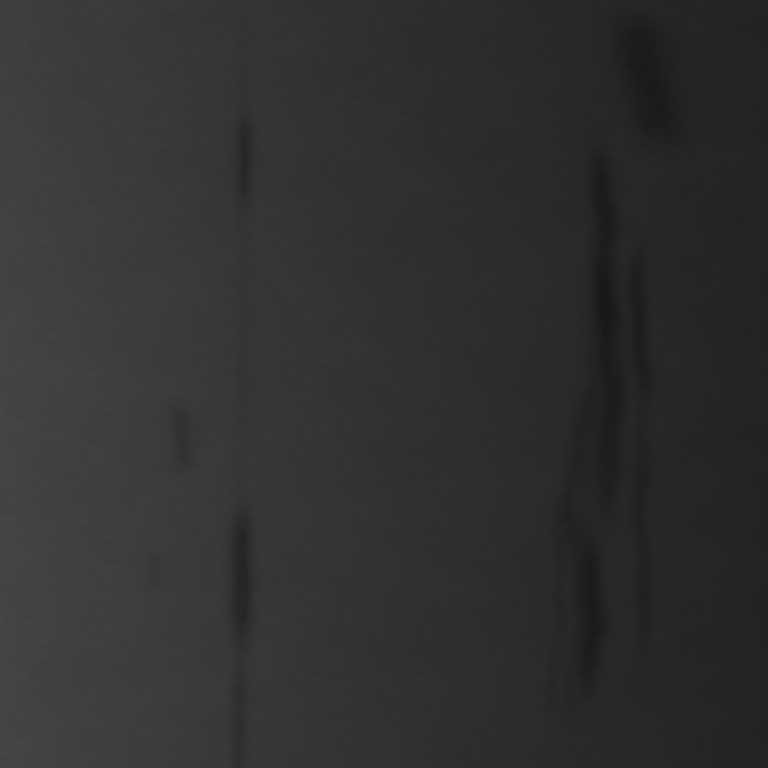
This texture is drawn by a three.js fragment shader. Its source:

```glsl
// Dark brushed grey surface, lit from the left, with soft vertical stains and faint grain.
#define LIT 0.267
#define FALLOFF 0.168
#define FALLOFF_CURVE 0.04
#define TOP_SHADE 0.02
#define STAIN_DEPTH 0.06
#define GRAIN_SCALE 80.0
#define GRAIN_DEPTH 0.010
#define MOTTLE_DEPTH 0.0025
#define STRAND_COUNT 6

varying vec2 vUv;

vec2 hash2(vec2 p) {
  vec2 q = vec2(dot(p, vec2(127.1, 311.7)), dot(p, vec2(269.5, 183.3)));
  return fract(sin(q) * 43758.5);
}

// Distance to the nearest scattered cell point
float cellular(vec2 p) {
  vec2 cell = floor(p);
  vec2 local = fract(p);
  float nearest = 2.0;
  for (int y = -1; y <= 1; y++) {
    for (int x = -1; x <= 1; x++) {
      vec2 offset = vec2(float(x), float(y));
      vec2 toPoint = offset + hash2(cell + offset) - local;
      nearest = min(nearest, dot(toPoint, toPoint));
    }
  }
  return sqrt(nearest);
}

// Layered sines, each turned and bent by the layer before
float mottle(vec2 p) {
  float sum = 0.0;
  float weight = 1.0;
  for (int i = 0; i < 5; i++) {
    sum += weight * sin(p.x + 1.3 * sin(p.y)) * cos(p.y + sin(p.x * 0.7));
    p = mat2(0.8, 0.6, -0.6, 0.8) * p * 1.8 + 2.7;
    weight *= 0.75;
  }
  return sum;
}

// Soft stain running from top to bottom, fading at both ends
float streak(vec2 p, vec2 top, vec2 bottom, float width) {
  float t = (p.y - bottom.y) / (top.y - bottom.y);
  float fade = smoothstep(0.0, 0.35, t) * (1.0 - smoothstep(0.7, 1.0, t));
  float across = (p.x - mix(bottom.x, top.x, t)) / width;
  return fade * exp(-across * across);
}

// Narrow broken line on the left with two small smudges
float leftStains(vec2 p) {
  float s = 0.17 * streak(p, vec2(0.318, 1.2), vec2(0.314, -0.2), 0.012);
  s += 0.65 * streak(p, vec2(0.319, 0.87), vec2(0.317, 0.71), 0.010);
  s += 1.05 * streak(p, vec2(0.314, 0.36), vec2(0.315, 0.13), 0.014);
  s += 0.50 * streak(p, vec2(0.312, 0.18), vec2(0.309, -0.12), 0.009);
  s += 0.50 * streak(p, vec2(0.232, 0.49), vec2(0.243, 0.37), 0.016);
  s += 0.25 * streak(p, vec2(0.202, 0.29), vec2(0.202, 0.22), 0.010);
  return s;
}

// Wavering bundle on the right below a slanted smudge
float rightStains(vec2 p) {
  float s = 0.75 * streak(p, vec2(0.815, 1.01), vec2(0.872, 0.78), 0.034);
  p.x += 0.005 * sin(p.y * 23.0) + 0.002 * sin(p.y * 61.0);
  s += 0.80 * streak(p, vec2(0.772, 0.85), vec2(0.802, 0.52), 0.016);
  s += 0.60 * streak(p, vec2(0.788, 0.67), vec2(0.795, 0.27), 0.016);
  s += 0.85 * streak(p, vec2(0.765, 0.34), vec2(0.770, 0.06), 0.016);
  s += 0.45 * streak(p, vec2(0.762, 0.53), vec2(0.735, 0.24), 0.013);
  s += 0.50 * streak(p, vec2(0.835, 0.72), vec2(0.836, 0.44), 0.013);
  s += 0.40 * streak(p, vec2(0.842, 0.48), vec2(0.832, 0.08), 0.011);
  // Fainter strands filling the bundle
  for (int i = 0; i < STRAND_COUNT; i++) {
    vec2 h = hash2(vec2(float(i), 7.0));
    float x = 0.725 + 0.12 * (float(i) + h.x) / float(STRAND_COUNT);
    float y = 0.35 + 0.35 * h.y;
    s += 0.2 * streak(p, vec2(x, y), vec2(x - 0.01, y - 0.38), 0.009);
  }
  return s;
}

void main() {
  vec2 p = vUv;

  // Broad light falling off to the right and top
  float grey = LIT - FALLOFF * p.x + FALLOFF_CURVE * p.x * p.x;
  grey -= TOP_SHADE * smoothstep(0.45, 1.0, p.y) * (1.0 - p.x);

  // Stains, with slightly ragged edges
  float ragged = 0.0012 * mottle(p * vec2(60.0, 35.0));
  vec2 q = p + vec2(ragged, 0.0);
  grey -= STAIN_DEPTH * min(leftStains(q) + rightStains(q), 1.1);

  // Fine grain and cloudy unevenness
  float grain = cellular(p * GRAIN_SCALE * vec2(0.8, 1.2)) - 0.5;
  grey += GRAIN_DEPTH * grain * (1.2 - 0.5 * p.x);
  grey += MOTTLE_DEPTH * mottle(p * vec2(16.0, 24.0));

  gl_FragColor = vec4(vec3(grey), 1.0);
}
```
